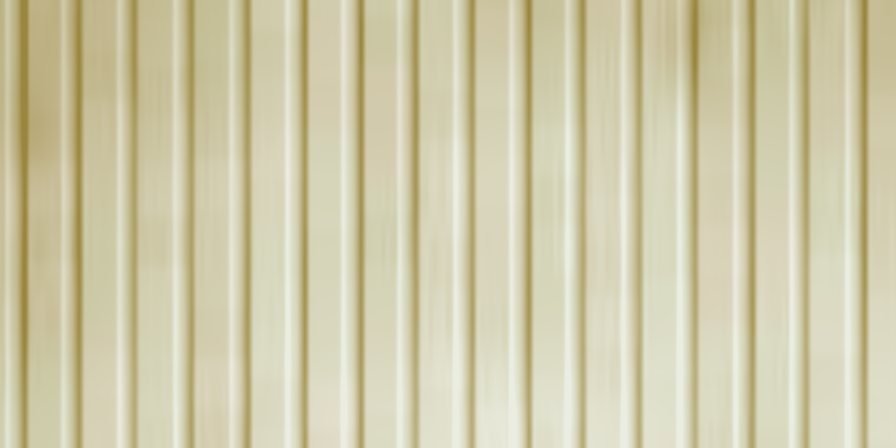
A Shadertoy shader for this texture:

```glsl
// Cream ribbed metal sheet: sixteen vertical ribs with glossy ridges, ochre grooves and faint ageing.

const float RIBS = 16.0;            // repeats across the canvas
const float GROOVE_OFFSET = 0.42;   // groove position, in rib widths
const float GROOVE_JITTER = 0.05;
const float GROOVE_LEFT = 0.22;     // soft shading before the groove
const float GROOVE_RIGHT = 0.12;    // quick fade after the groove
const float GROOVE_DEPTH = 0.60;
const float RIDGE_POS = -0.29;      // ridge position relative to the groove
const float RIDGE_LEFT = 0.05;
const float RIDGE_RIGHT = 0.08;
const float RIDGE_GLOSS = 0.27;
const float BASE_TONE = 0.83;
const float PANEL_AMOUNT = 0.10;    // tone difference between ribs
const float CLOUD_AMOUNT = 0.14;    // slow drift of tone
const float PATCH_ROWS = 9.0;
const float PATCH_AMOUNT = 0.055;
const float TINT_AMOUNT = 0.016;
const float STREAKS_PER_RIB = 13.0;
const float STREAK_AMOUNT = 0.11;
const float STAIN_AMOUNT = 0.22;
const vec2 LEFT_STAIN = vec2(0.03, 0.71);
const vec2 TOP_STAIN = vec2(0.77, 0.93);
const vec2 STAIN_SIZE = vec2(0.035, 0.14);
const vec3 OCHRE = vec3(0.63, 0.56, 0.30);
const vec3 CREAM = vec3(0.89, 0.89, 0.82);
const vec3 PINK_GREEN = vec3(1.0, -0.6, 0.1);

float hash(vec2 p) {
    vec3 q = fract(p.xyx * 0.1031);
    q += dot(q, q.yzx + 33.33);
    return fract((q.x + q.y) * q.z);
}

float valueNoise(vec2 p) {
    vec2 cell = floor(p);
    vec2 f = smoothstep(0.0, 1.0, p - cell);
    float low = mix(hash(cell), hash(cell + vec2(1, 0)), f.x);
    float high = mix(hash(cell + vec2(0, 1)), hash(cell + vec2(1, 1)), f.x);
    return mix(low, high, f.y);
}

// Random value per panel and row, with narrow soft row borders.
float patchValue(float panel, float y, float seed) {
    float v = y * PATCH_ROWS + 5.0 * hash(vec2(panel + 40.0, seed));
    float row = floor(v);
    float blend = smoothstep(0.65, 1.0, v - row);
    vec2 key = vec2(panel + 40.0, row + seed);
    return mix(hash(key), hash(key + vec2(0, 1)), blend) - 0.5;
}

// Tone (x) and tint (y) of one panel
vec2 panelShade(float panel, float y) {
    float tone = PANEL_AMOUNT * (hash(vec2(panel + 23.0, 81.0)) - 0.5);
    tone += PATCH_AMOUNT * patchValue(panel, y, 2.0);
    return vec2(tone, TINT_AMOUNT * patchValue(panel, y * 0.4, 60.0));
}

float stain(vec2 uv, vec2 center) {
    vec2 d = (uv - center) / STAIN_SIZE;
    return exp(-dot(d, d));
}

void mainImage(out vec4 fragColor, in vec2 fragCoord) {
    vec2 uv = fragCoord / iResolution.xy;

    // Signed distance to the nearest groove, in rib widths
    float ribX = uv.x * RIBS - GROOVE_OFFSET;
    float seam = floor(ribX + 0.5);
    float ribDist = ribX - seam;
    float seamRandom = hash(vec2(seam + 7.0, 3.0));
    float grooveDist = ribDist - (seamRandom - 0.5) * GROOVE_JITTER;

    // Rib profile: asymmetric groove and glossy ridge with a soft right side
    float rise = clamp(1.0 + grooveDist / GROOVE_LEFT, 0.0, 1.0);
    float groove = smoothstep(0.0, 1.0, rise) * rise
                 * (1.0 - smoothstep(0.0, GROOVE_RIGHT, grooveDist));
    float wear = valueNoise(vec2(seam * 5.0 + 90.0, uv.y * 3.0));
    float depth = GROOVE_DEPTH * (0.70 + 0.35 * seamRandom + 0.30 * wear);
    float ridgeDist = ribDist - RIDGE_POS;
    ridgeDist /= ridgeDist < 0.0 ? RIDGE_LEFT : RIDGE_RIGHT;
    float ridge = exp(-ridgeDist * ridgeDist);

    // Broad light: dimmer at the left and top, paler at the bottom
    float tone = BASE_TONE;
    tone -= 0.24 * (1.0 - smoothstep(0.0, 0.45, uv.x));
    tone -= 0.08 * smoothstep(0.6, 1.0, uv.x);
    tone -= 0.17 * smoothstep(0.55, 1.0, uv.y);
    tone += 0.11 * (1.0 - smoothstep(0.0, 0.4, uv.y));
    tone += CLOUD_AMOUNT * (valueNoise(uv * vec2(7.0, 3.0) + 31.0) - 0.5);

    // Patches of tone and tint on each panel
    float side = smoothstep(-0.03, 0.03, ribDist);
    vec2 shade = mix(panelShade(seam - 1.0, uv.y), panelShade(seam, uv.y), side);
    tone += shade.x;

    // Fine vertical streaks, stronger in some places
    vec2 streakUV = vec2(uv.x * RIBS * STREAKS_PER_RIB, uv.y * 7.0);
    float streakMask = smoothstep(0.3, 0.8, valueNoise(uv * vec2(RIBS, 4.0) + 17.0));
    tone += STREAK_AMOUNT * streakMask * (valueNoise(streakUV) - 0.5);

    // Ochre stains
    tone -= STAIN_AMOUNT * (stain(uv, LEFT_STAIN) + stain(uv, TOP_STAIN));

    tone += RIDGE_GLOSS * ridge - depth * groove;
    vec3 color = mix(OCHRE, CREAM, clamp(tone, -0.1, 1.12));
    color += PINK_GREEN * shade.y * (1.0 - groove);
    fragColor = vec4(clamp(color, 0.0, 1.0), 1.0);
}
```
